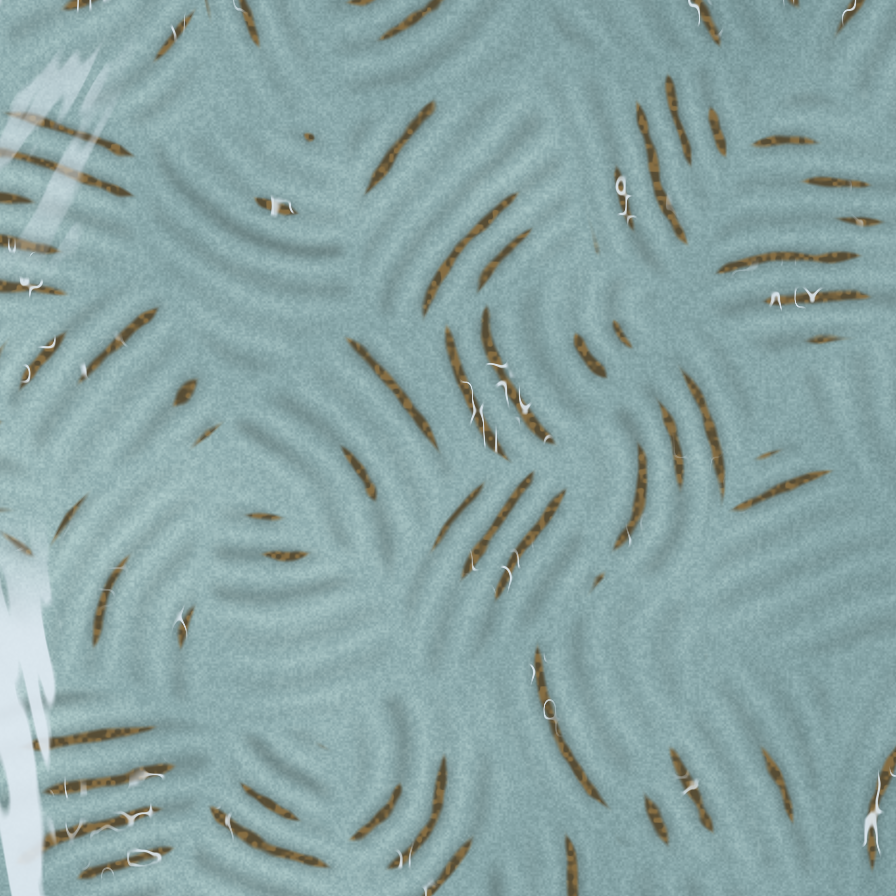
Write a WebGL 1 fragment shader that draws this texture.

```glsl
precision highp float;
// Celadon glaze over carved clay: a jittered Voronoi layout of patches, each
// filled with concentric arc grooves. Glaze pools grey in the grooves, some
// break to speckled brown, and wet glare streaks the left edge.
uniform vec2 u_resolution;

#define PATCHES 4.6
#define SPACING 0.046
#define HALO_WIDTH 0.0105
#define BROWN_WIDTH 0.0052
#define BROWN_SHARE 0.56
#define WARP 0.035
#define GRAIN 0.85
#define GLARE 0.9

const vec3 LIGHT_GLAZE = vec3(0.66, 0.77, 0.77);
const vec3 GLAZE = vec3(0.55, 0.67, 0.68);
const vec3 SHADE_GLAZE = vec3(0.46, 0.58, 0.59);
const vec3 POOLED_GREY = vec3(0.38, 0.46, 0.46);
const vec3 DARK_CLAY = vec3(0.33, 0.28, 0.18);
const vec3 OCHRE = vec3(0.53, 0.42, 0.24);
const vec3 WET_WHITE = vec3(0.88, 0.92, 0.95);

float hash(vec2 p) {
  vec3 q = fract(vec3(p.xyx) * 0.1031);
  q += dot(q, q.yzx + 33.33);
  return fract((q.x + q.y) * q.z);
}

vec2 hash2(vec2 p) {
  return vec2(hash(p + 11.7), hash(p + 47.3));
}

float noise(vec2 p) {
  vec2 i = floor(p), f = fract(p);
  f = f * f * (3.0 - 2.0 * f);
  return mix(mix(hash(i), hash(i + vec2(1, 0)), f.x),
             mix(hash(i + vec2(0, 1)), hash(i + vec2(1, 1)), f.x), f.y);
}

float fbm(vec2 p) {
  float sum = 0.0, amp = 0.53;
  for (int i = 0; i < 4; i++) {
    sum += amp * noise(p);
    p = p * 2.03 + 17.1;
    amp *= 0.5;
  }
  return sum;
}

vec2 rotate(vec2 p, float a) {
  float c = cos(a), s = sin(a);
  return vec2(c * p.x - s * p.y, s * p.x + c * p.y);
}

// Nearest patch: xy = offset from its centre, z = gap to the next patch.
vec3 findPatch(vec2 p, out vec2 cell) {
  vec2 base = floor(p * PATCHES), offset = vec2(0.0);
  float near = 9.0, second = 9.0;
  for (int y = -1; y <= 1; y++)
    for (int x = -1; x <= 1; x++) {
      vec2 c = base + vec2(x, y);
      vec2 d = p - (c + 0.1 + 0.8 * hash2(c)) / PATCHES;
      float len = length(d);
      if (len < near) {
        second = near; near = len; offset = d; cell = c;
      } else second = min(second, len);
    }
  return vec3(offset, second - near);
}

// Streaks stretched along a tilted direction, thinning out past a reach.
float streaks(vec2 p, float tilt, float reach) {
  vec2 q = rotate(p, tilt);
  float n = 0.65 * noise(q * vec2(42.0, 7.0)) + 0.35 * noise(q * vec2(110.0, 18.0) + 5.0);
  float cut = 0.40 + 0.45 * smoothstep(0.0, reach, p.x);
  return smoothstep(cut, cut + 0.12, n) * (1.0 - smoothstep(0.6 * reach, reach, p.x));
}

void main() {
  vec2 uv = gl_FragCoord.xy / u_resolution;
  vec2 p = uv + WARP * (vec2(noise(uv * 6.0), noise(uv * 6.0 + 31.0)) - 0.5)
              + 0.006 * (vec2(noise(uv * 24.0), noise(uv * 24.0 + 9.0)) - 0.5);

  // Concentric arcs inside the patch
  vec2 cell;
  vec3 area = findPatch(p, cell);
  vec2 q = rotate(area.xy, 6.2832 * hash(cell + 3.7));
  float radius = mix(0.10, 0.65, hash(cell + 71.0));
  float along = atan(q.x, q.y + radius) * radius;
  float across = (length(q + vec2(0.0, radius)) - radius) / SPACING + hash(cell + 5.0);
  float id = floor(across);
  float dist = abs(across - id - 0.5) * SPACING;
  float inside = smoothstep(0.0, 0.045, area.z);

  // Brown stroke on some of the grooves, with tapered ends
  vec2 key = cell * 7.0 + id * vec2(3.0, 17.0);
  float start = (hash(key + 1.0) - 0.5) * 0.10;
  float remain = mix(0.03, 0.11, hash(key + 2.0)) - abs(along - start);
  float taper = smoothstep(0.0, 0.03, remain) * inside * step(hash(key), BROWN_SHARE);
  float width = BROWN_WIDTH * taper * (0.55 + 0.8 * noise(p * 55.0));
  float brown = (1.0 - smoothstep(width - 0.003, width + 0.003, dist)) * smoothstep(0.0, 0.5, taper);

  // Glaze tone: light from the left, soft clouds, ridges and fine grain
  float grain = noise(uv * 430.0) + 0.5 * noise(uv * 210.0 + 7.0) - 0.75;
  float ridge = inside * smoothstep(0.25, 0.5, dist / SPACING);
  float tone = 0.75 * (0.42 - uv.x) + 1.3 * (fbm(uv * 5.0) - 0.5) + 0.3 * ridge + GRAIN * grain;
  vec3 col = mix(GLAZE, tone > 0.0 ? LIGHT_GLAZE : SHADE_GLAZE, min(abs(tone), 1.2));

  // Grey pooling in grooves
  float depth = max((0.15 + 0.6 * hash(key + 4.0)) * (0.4 + 0.9 * noise(p * 11.0)), taper);
  float halo = exp(-dist * dist / (HALO_WIDTH * HALO_WIDTH)) * inside * depth;
  col = mix(col, POOLED_GREY + 0.04 * grain, 0.72 * halo);
  float speckle = smoothstep(0.3, 0.8, noise(uv * 190.0));
  col = mix(col, mix(DARK_CLAY, OCHRE, speckle), 0.92 * brown);

  // Wet glare at the left edge and small glints along a few strokes
  float lower = streaks(uv, -0.2, 0.13) * (1.0 - smoothstep(0.28, 0.45, uv.y));
  float upper = 0.55 * streaks(uv + 0.03, 0.5, 0.2) * smoothstep(0.66, 0.8, uv.y);
  float curl = abs(noise(uv * vec2(75.0, 48.0)) - 0.5);
  float glint = (1.0 - smoothstep(0.02, 0.09, curl)) * smoothstep(0.62, 0.74, noise(uv * 9.0 + 3.0))
              * smoothstep(0.15, 0.6, halo * taper);
  col = mix(col, WET_WHITE, GLARE * max(max(lower, upper), glint));

  gl_FragColor = vec4(col, 1.0);
}
```
